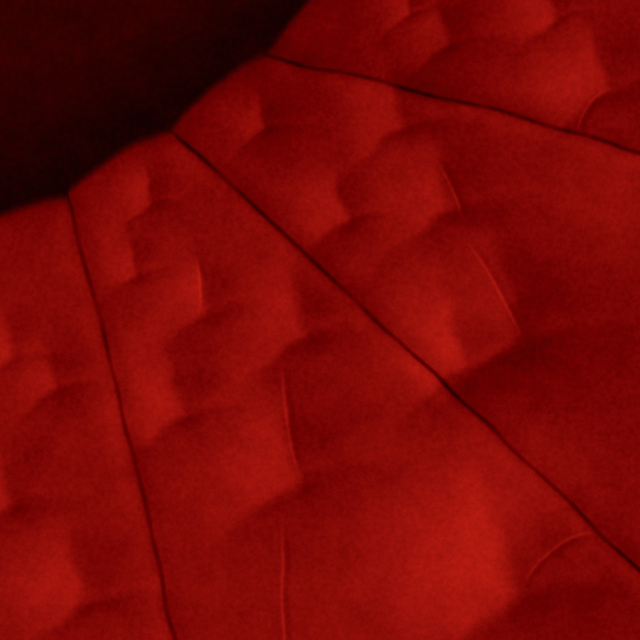
This texture is drawn by a WebGL 2 fragment shader. Its source:

```glsl
#version 300 es
precision highp float;
// Red tufted velvet: four padded panels fan out from a dark backdrop.
// Bowed lines make seams and creases, rows of tufts shade the padding,
// and gradient noise adds the nap. One tone value drives the colour.
uniform vec2 u_resolution;
out vec4 fragColor;

vec2 hashGradient(vec2 cell) {
  vec3 h = fract(vec3(cell.xyx) * vec3(0.1031, 0.103, 0.0973));
  h += dot(h, h.yzx + 33.33);
  float angle = 6.2832 * fract((h.x + h.y) * h.z);
  return vec2(cos(angle), sin(angle));
}

float gradientNoise(vec2 p) {
  vec2 i = floor(p), f = p - i;
  vec2 w = f * f * f * (f * (f * 6.0 - 15.0) + 10.0);
  vec2 e = vec2(1.0, 0.0);
  float low = mix(dot(hashGradient(i), f), dot(hashGradient(i + e), f - e), w.x);
  float high = mix(dot(hashGradient(i + e.yx), f - e.yx), dot(hashGradient(i + 1.0), f - 1.0), w.x);
  return mix(low, high, w.y);
}

float fbm(vec2 p) {
  float sum = 0.0, amp = 1.0;
  for (int i = 0; i < 4; i++) {
    sum += amp * gradientNoise(p);
    p = mat2(1.6, 1.2, -1.2, 1.6) * p + 7.3;
    amp *= 0.7;
  }
  return sum;
}

float bell(float d, float width) { return exp(-d * d / (width * width)); }

float glow(vec2 p, vec2 centre, float radius) { return bell(length(p - centre), radius); }

// x: position along a bowed line, y: signed distance, positive on its left
vec2 bowedLine(vec2 p, vec2 a, vec2 b, float bow) {
  float len = length(b - a);
  vec2 dir = (b - a) / len, q = p - a;
  float t = dot(q, dir) / len;
  return vec2(t, q.y * dir.x - q.x * dir.y - 4.0 * bow * t * (1.0 - t));
}

// Uneven stitched groove, lit padding on its right and shade on its left
float seam(vec2 p, vec2 a, vec2 b, float bow, float depth) {
  vec2 s = bowedLine(p, a, b, bow);
  float uneven = 1.0 + gradientNoise(vec2(s.x * 14.0, 3.0 + 9.0 * a.x));
  float shade = -depth * uneven * bell(s.y - 0.001, 0.0036) - 0.05 * bell(s.y - 0.008, 0.02);
  shade += 0.04 * uneven * bell(s.y + 0.015, 0.016);
  return shade * smoothstep(-0.02, 0.03, s.x);
}

// Thin raised thread with a narrow shadow on its left
float crease(vec2 p, vec2 a, vec2 b, float bow) {
  vec2 s = bowedLine(p, a, b, bow);
  float ends = smoothstep(-0.04, 0.3, s.x) * smoothstep(1.04, 0.75, s.x);
  return ends * (0.09 * bell(s.y, 0.0026) - 0.05 * bell(s.y - 0.007, 0.005));
}

// Pinched dent: lit pillow at its upper left, arched fold shading what lies below
float tuft(vec2 q) {
  float above = q.y - 0.5 * q.x + 0.3 * q.x * q.x;
  float upper = smoothstep(-0.14, 0.1, above);
  float left = smoothstep(0.12, -0.14, q.x + 0.25 * q.y);
  float lit = upper * left * glow(q, vec2(-0.35, 0.3), 0.85);
  float crest = upper * (1.0 - left) * bell(q.x - 0.4, 0.5) * bell(above, 0.25);
  float under = (1.0 - upper) * exp(min(above, 0.0) * 2.0) * bell(q.x - 0.2, 0.85);
  float beside = upper * (1.0 - left) * glow(q, vec2(0.2, 0.5), 0.5);
  return 0.11 * lit + 0.03 * crest - 0.1 * under - 0.06 * beside - 0.04 * glow(q, vec2(0.06, -0.02), 0.2);
}

// Tufts whose spacing and size grow towards the viewer
float tuftRow(vec2 p, vec2 a, vec2 b, int count, float sizeA, float sizeB) {
  float sum = 0.0;
  for (int i = 0; i < count; i++) {
    float t = float(i) / float(count - 1);
    t *= 0.55 + 0.45 * t;
    sum += tuft((p - mix(a, b, t)) / mix(sizeA, sizeB, t));
  }
  return sum;
}

float arcHeight(float x, vec2 a, vec2 b, float bow) {
  float t = (x - a.x) / (b.x - a.x);
  return mix(a.y, b.y, t) + 4.0 * bow * t * (1.0 - t);
}

// Scalloped upper border of the panels
float borderHeight(float x) {
  if (x < 0.106) return arcHeight(x, vec2(0.0, 0.664), vec2(0.106, 0.69), 0.004);
  if (x < 0.267) return arcHeight(x, vec2(0.106, 0.698), vec2(0.267, 0.798), 0.012);
  if (x < 0.413) return arcHeight(x, vec2(0.267, 0.798), vec2(0.413, 0.913), 0.016);
  return arcHeight(x, vec2(0.413, 0.913), vec2(0.485, 1.0), 0.0);
}

void main() {
  vec2 uv = gl_FragCoord.xy / u_resolution;
  vec2 p = uv + 0.007 * vec2(gradientNoise(uv * 11.0), gradientNoise(uv * 11.0 + 40.0));
  vec2 soft = p + 0.012 * vec2(gradientNoise(uv * 19.0 + 9.0), gradientNoise(uv * 19.0 + 70.0));
  float nap = fbm(uv * 110.0), mottle = fbm(uv * 18.0 + 5.0);

  // Broad light across the padding
  float tone = 0.535 - 0.05 * uv.y;
  tone += 0.10 * glow(p, vec2(0.80, 0.24), 0.11) + 0.08 * glow(p, vec2(0.95, 0.69), 0.09);
  tone += 0.05 * glow(p, vec2(0.68, 0.14), 0.13) + 0.04 * glow(p, vec2(0.88, 0.89), 0.08);
  tone -= 0.06 * glow(p, vec2(0.45, 0.84), 0.13) + 0.06 * glow(p, vec2(0.97, 0.02), 0.16);
  tone -= 0.05 * glow(p, vec2(0.92, 0.42), 0.22) + 0.06 * glow(p, vec2(0.6, 1.0), 0.16);

  // Tufts, panel by panel from left to right
  tone += tuftRow(soft, vec2(0.02, 0.44), vec2(0.015, 0.21), 2, 0.07, 0.09);
  tone += tuftRow(soft, vec2(0.09, 0.39), vec2(0.135, 0.06), 2, 0.07, 0.1);
  tone += tuftRow(soft, vec2(0.215, 0.575), vec2(0.286, 0.35), 2, 0.055, 0.1);
  tone += tuftRow(soft, vec2(0.24, 0.68), vec2(0.467, 0.25), 3, 0.05, 0.13);
  tone += tuftRow(soft, vec2(0.478, 0.475), vec2(0.81, 0.06), 2, 0.1, 0.16);
  tone += tuftRow(soft, vec2(0.42, 0.8), vec2(0.73, 0.425), 3, 0.05, 0.11);
  tone += tuftRow(soft, vec2(0.63, 0.8), vec2(0.815, 0.465), 3, 0.09, 0.14);
  tone += tuftRow(soft, vec2(0.645, 0.98), vec2(0.7, 0.93), 2, 0.05, 0.07);
  tone += tuftRow(soft, vec2(0.87, 0.967), vec2(0.95, 0.855), 2, 0.07, 0.1);

  // Seams and fine creases
  tone += seam(p, vec2(0.104, 0.69), vec2(0.273, 0.0), 0.004, 0.15);
  tone += seam(p, vec2(0.267, 0.798), vec2(1.0, 0.108), 0.002, 0.21);
  tone += seam(p, vec2(0.41, 0.911), vec2(1.0, 0.763), 0.007, 0.17);
  tone += crease(p, vec2(0.443, 0.44), vec2(0.469, 0.25), -0.007);
  tone += crease(p, vec2(0.443, 0.2), vec2(0.448, -0.05), -0.004);
  tone += crease(p, vec2(0.935, 0.17), vec2(0.815, 0.08), -0.022);
  tone += crease(p, vec2(0.725, 0.63), vec2(0.818, 0.465), 0.004);
  tone += crease(p, vec2(0.68, 0.75), vec2(0.724, 0.655), 0.004);
  tone += crease(p, vec2(0.95, 0.86), vec2(0.9, 0.795), -0.008);
  tone += crease(p, vec2(0.305, 0.6), vec2(0.312, 0.51), 0.003);
  tone += 0.04 * nap + 0.035 * mottle;

  // Dark backdrop behind the rolled border
  float depth = borderHeight(p.x) - p.y;
  tone -= 0.13 * exp(-max(depth, 0.0) / 0.022);
  float backdrop = mix(0.1, 0.2, smoothstep(0.0, 0.24, -depth)) + 0.028 * nap + 0.03 * mottle;
  tone = mix(backdrop, tone, smoothstep(-0.011, 0.011, depth));

  // Deep red warms only where the velvet catches light
  float warmth = max(tone - 0.43, 0.0);
  fragColor = vec4(clamp(vec3(tone, 0.36 * warmth + 0.003, 0.21 * warmth + 0.005), 0.0, 1.0), 1.0);
}
```
